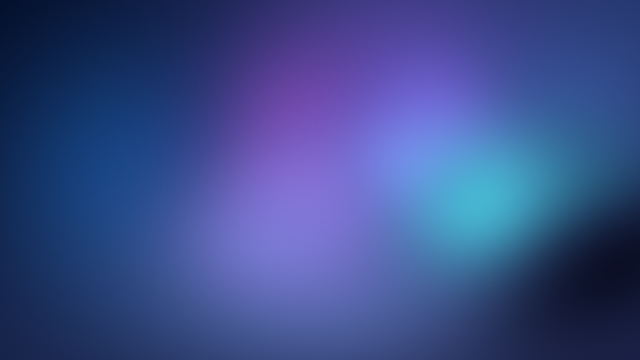
A WebGL 2 fragment shader for this background:

```glsl
#version 300 es
precision highp float;

uniform vec2 u_resolution;
out vec4 outColor;

// Corner colours of the base gradient
const vec3 TOP_LEFT     = vec3(0.01, 0.05, 0.15);
const vec3 TOP_RIGHT    = vec3(0.12, 0.19, 0.39);
const vec3 BOTTOM_LEFT  = vec3(0.08, 0.12, 0.26);
const vec3 BOTTOM_RIGHT = vec3(0.10, 0.12, 0.27);

// Glow colours
const vec3 OCEAN      = vec3(0.07, 0.27, 0.52);
const vec3 SLATE      = vec3(0.33, 0.43, 0.68);
const vec3 INDIGO     = vec3(0.33, 0.27, 0.62);
const vec3 STEEL      = vec3(0.22, 0.34, 0.62);
const vec3 TEAL       = vec3(0.16, 0.42, 0.55);
const vec3 MAGENTA    = vec3(0.48, 0.27, 0.68);
const vec3 ORCHID     = vec3(0.55, 0.42, 0.84);
const vec3 LAVENDER   = vec3(0.50, 0.51, 0.87);
const vec3 VIOLET     = vec3(0.45, 0.37, 0.84);
const vec3 PERIWINKLE = vec3(0.50, 0.54, 0.95);
const vec3 CYAN       = vec3(0.28, 0.74, 0.84);
const vec3 MIDNIGHT   = vec3(0.045, 0.06, 0.15);

const float ASPECT = 16.0 / 9.0;
const float SHADOW_TILT = 0.5;
const float CYAN_TILT = 0.35;
const float DITHER = 1.0 / 255.0;

// Sine-free hash in 0..1
float hash(vec2 p) {
    vec3 q = fract(p.xyx * 0.1031);
    q += dot(q, q.yzx + 33.33);
    return fract((q.x + q.y) * q.z);
}

// Gaussian falloff of a tilted ellipse
float falloff(vec2 p, vec2 center, vec2 radius, float tilt) {
    float c = cos(tilt), s = sin(tilt);
    vec2 d = mat2(c, -s, s, c) * (p - center) / radius;
    return exp(-dot(d, d));
}

// Blends one soft glow over the colour
void glow(inout vec3 color, vec2 p, vec2 center, vec2 radius, float tilt, vec3 tint, float strength) {
    color = mix(color, tint, strength * falloff(p, center, radius, tilt));
}

void main() {
    vec2 uv = gl_FragCoord.xy / u_resolution;
    vec2 p = uv * vec2(ASPECT, 1.0);

    vec3 color = mix(mix(BOTTOM_LEFT, BOTTOM_RIGHT, uv.x),
                     mix(TOP_LEFT, TOP_RIGHT, uv.x), uv.y);

    // Broad fields
    glow(color, p, vec2(0.36, 0.51), vec2(0.36, 0.36), 0.0, OCEAN, 0.95);
    glow(color, p, vec2(0.90, 0.20), vec2(0.55, 0.30), 0.0, SLATE, 0.90);
    glow(color, p, vec2(1.09, 0.77), vec2(0.45, 0.45), 0.0, INDIGO, 0.85);
    glow(color, p, vec2(1.60, 0.70), vec2(0.35, 0.28), 0.0, STEEL, 0.75);
    glow(color, p, vec2(1.54, 0.49), vec2(0.30, 0.18), 0.0, TEAL, 0.75);

    // Violet ridge
    glow(color, p, vec2(0.845, 0.67), vec2(0.22, 0.22), 0.0, MAGENTA, 0.75);
    glow(color, p, vec2(0.845, 0.456), vec2(0.24, 0.20), 0.0, ORCHID, 0.90);
    glow(color, p, vec2(0.775, 0.33), vec2(0.26, 0.17), 0.0, LAVENDER, 0.70);
    glow(color, p, vec2(1.19, 0.675), vec2(0.20, 0.20), 0.0, VIOLET, 0.85);
    glow(color, p, vec2(1.157, 0.55), vec2(0.20, 0.15), 0.0, PERIWINKLE, 0.85);

    // Cyan light and the shadow beside it
    glow(color, p, vec2(1.34, 0.433), vec2(0.22, 0.19), CYAN_TILT, CYAN, 0.95);
    glow(color, p, vec2(1.725, 0.26), vec2(0.36, 0.18), SHADOW_TILT, MIDNIGHT, 1.0);

    // Fine dither against banding
    color += (hash(gl_FragCoord.xy) - 0.5) * DITHER;
    outColor = vec4(color, 1.0);
}
```
